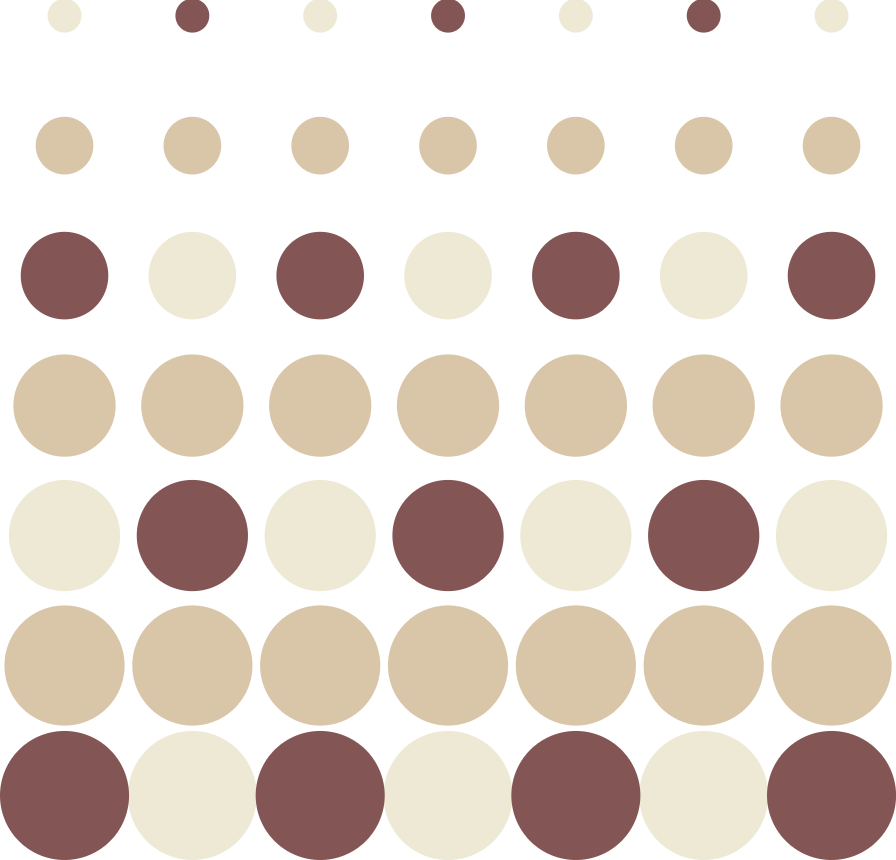
Give the GLSL for this pattern, as a WebGL 2 fragment shader.

```glsl
#version 300 es
precision highp float;
// Seven rows of seven discs on white, shrinking from bottom to top.
// Tan rows alternate with checkered maroon and cream rows; each pixel
// blends the nearest disc of each column parity, maroon above cream.

uniform vec2 u_resolution;
out vec4 fragColor;

// Disc radius per row from the bottom, in column pitches
const float RADII[7] = float[7](0.5047, 0.470, 0.435, 0.400, 0.3425, 0.2255, 0.1325);

const vec3 MAROON = vec3(0.514, 0.333, 0.329);
const vec3 CREAM = vec3(0.929, 0.914, 0.835);
const vec3 TAN = vec3(0.851, 0.776, 0.659);

float discCoverage(vec2 offset, float radius, float pixel) {
    return clamp(0.5 - (length(offset) - radius) / pixel, 0.0, 1.0);
}

void main() {
    // One unit is the distance between columns; the first disc sits at the origin
    float pixel = 7.009 / u_resolution.x;
    vec2 p = gl_FragCoord.xy * pixel - 0.5047;

    float rowPitch = 1.0167;
    int row = clamp(int(floor(p.y / rowPitch + 0.5)), 0, 6);
    float y = p.y - float(row) * rowPitch;
    bool tanRow = row % 2 == 1;
    int maroonParity = (row / 2) % 2;

    vec3 color = vec3(1.0);

    // Cream columns first, then maroon columns over them
    for (int layer = 0; layer < 2; layer++) {
        float parity = float(layer == 1 ? maroonParity : 1 - maroonParity);
        float column = 2.0 * floor((p.x - parity) * 0.5 + 0.5) + parity;
        column = clamp(column, parity, 6.0 - parity);
        vec3 ink = tanRow ? TAN : (layer == 1 ? MAROON : CREAM);
        color = mix(color, ink, discCoverage(vec2(p.x - column, y), RADII[row], pixel));
    }

    fragColor = vec4(color, 1.0);
}
```
